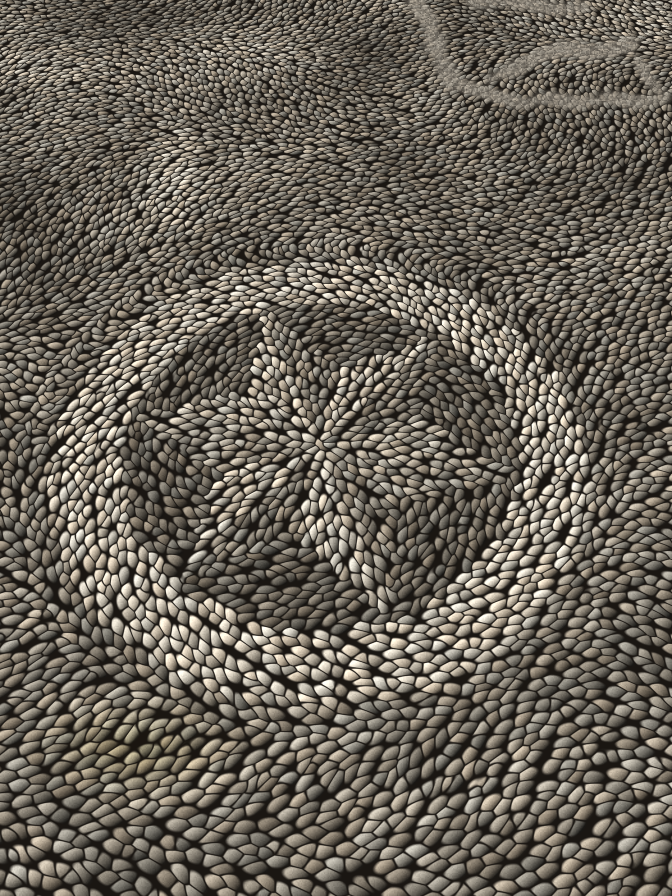
This texture is drawn by a Shadertoy shader. Its source:

```glsl
// A pebble mosaic floor seen at a slant: a six-armed star inside a pale ring.
// Pixels are projected onto the ground, where cellular noise lays elongated
// pebbles along a flow field; broad glows and mortar bands tint the floor.

#define HORIZON 1.83
#define DEPTH 1.63
#define PEBBLES 102.0
#define CENTER vec2(-0.013, 1.229)
#define RING_OUTER 0.224
#define RING_INNER 0.166
#define STAR_TURN -0.19
#define PEBBLE_AXES vec2(0.80, 0.41)
#define SUN vec2(-0.80, 0.60)
#define CONTRAST 1.55
#define STONE vec3(1.0, 0.93, 0.815)

const float PI = 3.14159265;
const mat2 GRID = mat2(0.8776, 0.4794, -0.4794, 0.8776);

vec2 hash2(vec2 p) {
    vec3 h = fract(p.xyx * vec3(0.1031, 0.1030, 0.0973));
    h += dot(h, h.yzx + 33.33);
    return fract((h.xx + h.yz) * h.zy);
}

vec2 toGround(vec2 u) { return vec2(u.x - 0.375, DEPTH) / (HORIZON - u.y); }

vec2 toView(vec2 g) {
    float d = DEPTH / g.y;
    return vec2(g.x * d + 0.375, HORIZON - d);
}

float glow(vec2 u, vec2 c, vec2 size) {
    vec2 d = (u - c) / size;
    return exp(-dot(d, d));
}

float segment(vec2 p, vec2 a, vec2 b) {
    vec2 ab = b - a;
    return length(p - a - ab * clamp(dot(p - a, ab) / dot(ab, ab), 0.0, 1.0));
}

// Signed angle from the nearest arm axis
float armAngle(float theta) {
    return mod(theta - STAR_TURN + PI / 6.0, PI / 3.0) - PI / 6.0;
}

// Negative inside the star
float starDistance(float r, float arm) {
    vec2 v = r * vec2(cos(arm), abs(sin(arm)));
    return dot(v - vec2(RING_INNER, 0.0), vec2(0.43, 0.90));
}

// Direction of a pebble's long axis
float flowAngle(vec2 g) {
    vec2 q = g - CENTER;
    float r = length(q), theta = atan(q.y, q.x);
    if (r < RING_INNER)
        return starDistance(r, armAngle(theta)) < 0.0 ? theta : theta + 1.9;
    float swirl = 0.25 + 0.8 * sin(9.0 * g.x + 2.0 * sin(7.0 * g.y))
                + 0.6 * sin(13.0 * g.y - 6.0 * g.x);
    return mix(theta + 1.2, swirl, smoothstep(RING_OUTER, RING_OUTER + 0.05, r));
}

// Lightness of the stone laid at a ground point
float stoneTone(vec2 g) {
    vec2 q = g - CENTER, u = toView(g);
    float r = length(q), theta = atan(q.y, q.x);
    if (r < RING_INNER) {
        float arm = armAngle(theta);
        if (starDistance(r, arm) > 0.0) return 0.46;
        float facing = theta - arm + sign(arm) * PI * 0.5;
        return 0.74 + 0.20 * cos(facing - 2.7) + 0.2 * smoothstep(0.02, 0.0, r);
    }
    if (r < RING_OUTER) return 0.97 - 0.06 * smoothstep(0.0, 0.2, q.y);
    float tone = 0.59 + 0.05 * sin(16.0 * u.x + 21.0 * u.y + 2.0 * sin(13.0 * u.x))
               + 0.04 * sin(47.0 * u.y - 19.0 * u.x);
    tone += 0.26 * glow(u, vec2(0.05, 0.925), vec2(0.12, 0.025));
    tone += 0.22 * glow(u, vec2(0.29, 0.94), vec2(0.11, 0.03));
    tone += 0.36 * glow(u, vec2(0.195, 0.81), vec2(0.03, 0.06));
    tone += 0.16 * glow(u, vec2(0.12, 0.68), vec2(0.05, 0.05));
    tone += 0.14 * glow(u, vec2(0.74, 0.97), vec2(0.04, 0.05));
    tone -= 0.18 * glow(u, vec2(0.42, 0.94), vec2(0.06, 0.04));
    tone -= 0.16 * glow(u, vec2(0.14, 0.985), vec2(0.08, 0.02));
    tone -= 0.16 * glow(u, vec2(0.03, 0.72), vec2(0.10, 0.08));
    tone -= 0.08 * glow(u, vec2(0.62, 0.80), vec2(0.18, 0.06));
    return tone + 0.05 * glow(u, vec2(0.35, 0.10), vec2(0.5, 0.07));
}

// Coverage of the bare mortar bands near the far edge
float mortarMask(vec2 u) {
    float d = segment(u, vec2(0.466, 1.0), vec2(0.503, 0.905)) - 0.003;
    d = min(d, segment(u, vec2(0.501, 0.905), vec2(0.586, 0.887)));
    d = min(d, segment(u, vec2(0.586, 0.887), vec2(0.742, 0.889)));
    d = min(d, segment(u, vec2(0.547, 0.912), vec2(0.612, 0.941)));
    d = min(d, segment(u, vec2(0.612, 0.941), vec2(0.703, 0.948)) - 0.002);
    d = min(d, segment(u, vec2(0.703, 0.948), vec2(0.736, 0.892)) + 0.003);
    d = min(d, segment(u, vec2(0.53, 1.0), vec2(0.65, 0.990)));
    d += 0.003 * sin(90.0 * u.x + 3.0 * sin(70.0 * u.y));
    return smoothstep(0.012, 0.002, d);
}

vec3 pavement(vec2 u) {
    vec2 p = GRID * toGround(u) * PEBBLES, base = floor(p);
    vec2 slope = vec2(0.0), site = base, id = base;
    float nearest = 9.0, second = 9.0;
    for (int j = -1; j <= 1; j++)
    for (int i = -1; i <= 1; i++) {
        vec2 cell = base + vec2(i, j);
        vec2 rnd = hash2(cell);
        vec2 c = cell + 0.5 + 0.7 * (rnd - 0.5);
        vec2 ground = c * GRID / PEBBLES;
        float a = flowAngle(ground) + 0.6 * (rnd.y - 0.5);
        mat2 turn = mat2(cos(a), sin(a), -sin(a), cos(a));
        vec2 e = (((p - c) * GRID) * turn) / PEBBLE_AXES;
        float d = length(e);
        if (d < nearest) {
            second = nearest; nearest = d;
            slope = turn * e; site = ground; id = cell;
        } else second = min(second, d);
    }
    // Rounded, sunlit stones with dark joints
    vec2 rnd = hash2(id + 71.0);
    float body = smoothstep(0.0, 0.32, second - nearest) * smoothstep(1.25, 0.8, nearest);
    float light = clamp(0.64 + 0.56 * dot(slope, SUN), 0.12, 1.0);
    float tone = stoneTone(site / 1.0) * (0.78 + 0.44 * rnd.x);
    float grain = hash2(floor(u * 700.0)).x - 0.5;
    vec3 col = STONE * (tone * light * CONTRAST * (1.0 + 0.14 * grain));
    col *= 1.0 + (rnd.y - 0.5) * vec3(0.08, 0.0, -0.08);
    col = 1.15 * col / (1.0 + 0.5 * col);
    col = mix(vec3(0.10, 0.085, 0.07), col, body);
    // Moss and mortar
    col *= 1.0 - vec3(0.0, 0.02, 0.13) * glow(u, vec2(0.15, 0.165), vec2(0.08, 0.04));
    vec3 mortar = vec3(0.63, 0.60, 0.55) * (0.95 + 0.5 * grain);
    return mix(col, mortar, 0.7 * mortarMask(u));
}

void mainImage(out vec4 fragColor, in vec2 fragCoord) {
    vec3 sum = vec3(0.0);
    for (int s = 0; s < 4; s++) {
        vec2 offset = vec2(s % 2, s / 2) * 0.5 - 0.25;
        sum += pavement((fragCoord + offset) / iResolution.y);
    }
    fragColor = vec4(clamp(sum / 4.0, 0.0, 1.0), 1.0);
}
```
